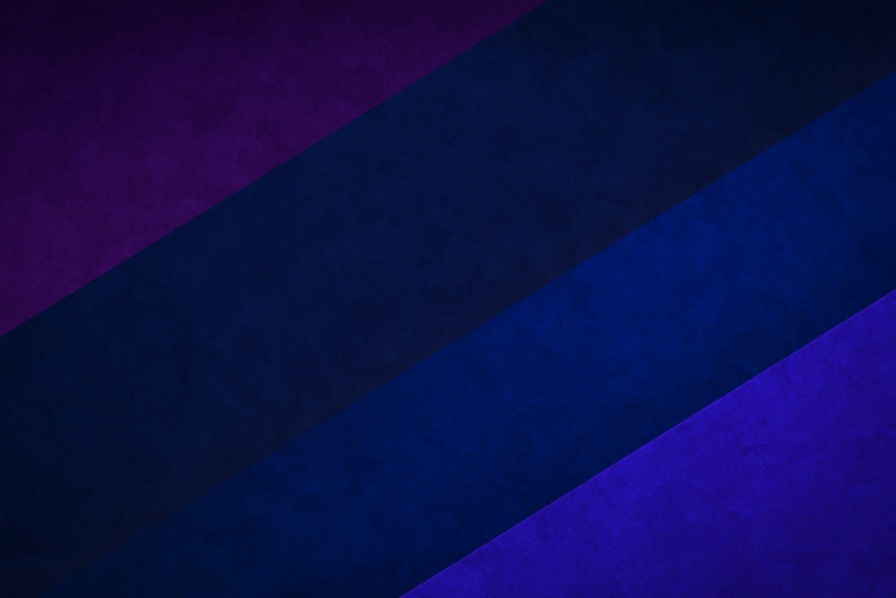
This background is drawn by a WebGL 1 fragment shader. Its source:

```glsl
precision highp float;
// Four diagonal bands of dark suede: plum, navy, royal blue and violet.
// Signed distances to three lines split the bands; each has its own gradient,
// and warped noise, fine grain and a vignette give the brushed nap.
uniform vec2 u_resolution;

const vec2 CANVAS = vec2(1.5, 1.0);

float hash(vec2 p) {
  vec3 q = fract(vec3(p.xyx) * 0.1031);
  q += dot(q, q.yzx + 33.33);
  return fract((q.x + q.y) * q.z);
}

float noise(vec2 p) {
  vec2 i = floor(p);
  vec2 f = fract(p);
  f = f * f * (3.0 - 2.0 * f);
  float low = mix(hash(i), hash(i + vec2(1.0, 0.0)), f.x);
  float high = mix(hash(i + vec2(0.0, 1.0)), hash(i + vec2(1.0, 1.0)), f.x);
  return mix(low, high, f.y);
}

// Layered noise centred on zero
float fbm(vec2 p) {
  float sum = 0.0;
  float amplitude = 0.5;
  for (int i = 0; i < 4; i++) {
    sum += amplitude * (noise(p) - 0.5);
    p = mat2(0.8, 0.6, -0.6, 0.8) * p * 2.03 + 17.3;
    amplitude *= 0.6;
  }
  return sum;
}

// Signed distance to the line from a to b, positive above it
float aboveLine(vec2 p, vec2 a, vec2 b) {
  vec2 along = normalize(b - a);
  return along.x * (p.y - a.y) - along.y * (p.x - a.x);
}

float softGlow(vec2 p, vec2 center, float radius) {
  vec2 d = (p - center) / radius;
  return exp(-dot(d, d));
}

// Short brushed nap of the cloth plus fine grain
float suede(vec2 p) {
  vec2 warp = vec2(fbm(p * 14.0), fbm(p * 14.0 + 41.0));
  float nap = fbm(p * 27.0 + warp * 4.0);
  float grain = noise(p * 270.0) - 0.5;
  return 0.26 * nap + 0.13 * grain;
}

vec3 plumBand(vec2 p, float edge) {
  vec3 color = mix(vec3(0.165, 0.028, 0.30), vec3(0.115, 0.015, 0.245),
                   smoothstep(0.0, 0.42, edge));
  return color + vec3(0.025, 0.003, 0.025) * softGlow(p, vec2(0.1, 0.55), 0.35);
}

vec3 navyBand(vec2 p, float edge) {
  vec3 color = mix(vec3(0.008, 0.06, 0.195), vec3(0.022, 0.075, 0.255),
                   softGlow(p, vec2(0.75, 0.68), 0.6));
  return color + vec3(0.022, 0.005, -0.01) * exp(-edge * 14.0);
}

vec3 royalBand(vec2 p, float edge) {
  vec3 color = mix(vec3(0.0, 0.072, 0.235), vec3(0.0, 0.08, 0.345),
                   smoothstep(0.15, 0.85, p.x));
  color += vec3(0.0, 0.012, 0.065) * softGlow(p, vec2(1.12, 0.56), 0.3);
  return color * mix(0.84, 1.0, smoothstep(0.0, 0.16, edge));
}

vec3 violetBand(vec2 p, float edge) {
  vec3 color = mix(vec3(0.13, 0.052, 0.63), vec3(0.105, 0.042, 0.53),
                   smoothstep(0.0, 0.38, -edge));
  return color + vec3(0.01, 0.0, 0.03) * softGlow(p, vec2(1.3, 0.3), 0.25);
}

void main() {
  vec2 uv = gl_FragCoord.xy / u_resolution;
  vec2 p = uv * CANVAS;
  float blur = 0.7 / u_resolution.y;

  // Band boundaries
  float plumEdge = aboveLine(p, vec2(0.0, 0.436), vec2(0.918, 1.0));
  float navyEdge = aboveLine(p, vec2(0.117, 0.035), vec2(1.5, 0.882));
  float violetEdge = aboveLine(p, vec2(0.67, 0.002), vec2(1.5, 0.517));

  // Bands from the lower right to the upper left
  vec3 color = violetBand(p, violetEdge);
  color = mix(color, royalBand(p, violetEdge), smoothstep(-blur, blur, violetEdge));
  color = mix(color, navyBand(p, navyEdge), smoothstep(-blur, blur, navyEdge));
  color = mix(color, plumBand(p, plumEdge), smoothstep(-blur, blur, plumEdge));

  // Faint rim along the violet seam
  color += vec3(0.05, 0.03, 0.05) * exp(-abs(violetEdge + 0.002) * 600.0);

  // Cloth texture and darkened border
  float cloth = suede(p);
  color *= 1.0 + 1.2 * cloth;
  color += vec3(0.02, 0.025, 0.04) * cloth;
  vec2 fromCenter = (uv - 0.5) * 2.0;
  float vignette = smoothstep(0.6, 1.45, length(fromCenter));
  color *= 1.0 - 0.26 * vignette;
  color *= 1.0 - 0.15 * smoothstep(0.85, 1.0, uv.y);

  gl_FragColor = vec4(max(color, 0.0), 1.0);
}
```
